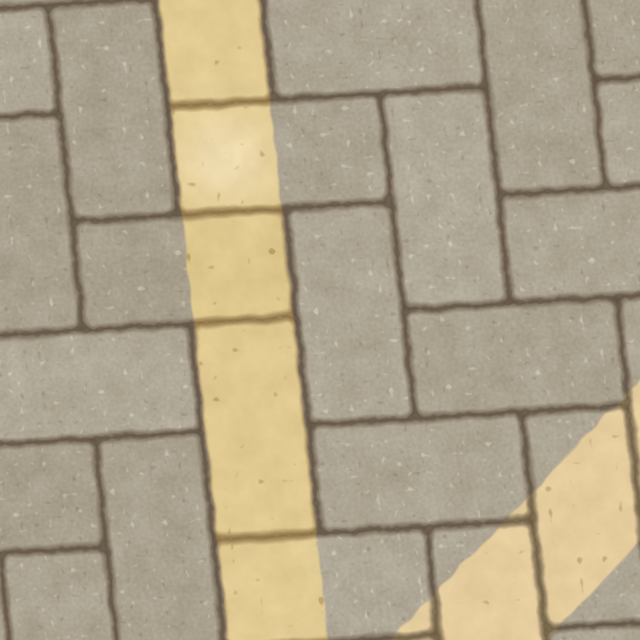
Write a three.js fragment shader that draws this texture.

```glsl
varying vec2 vUv;

const vec3 STONE_LIGHT = vec3(0.70, 0.67, 0.60);
const vec3 STONE_DARK = vec3(0.63, 0.59, 0.52);
const vec3 GROUT = vec3(0.55, 0.50, 0.43);
const vec3 GROUT_CORE = vec3(0.40, 0.35, 0.29);
const vec3 STRIPE_PAINT = vec3(0.87, 0.78, 0.55);
const vec3 DIAGONAL_PAINT = vec3(0.89, 0.79, 0.60);
const vec3 PALE_PAINT = vec3(0.95, 0.88, 0.72);
const vec3 PAINTED_GROUT = vec3(0.70, 0.60, 0.41);
const vec3 PAINTED_CORE = vec3(0.53, 0.43, 0.26);

float hash(vec2 p) {
  return fract(sin(dot(p, vec2(127.1, 311.7))) * 43758.5);
}

vec2 gradient(vec2 cell) {
  float angle = 6.2832 * hash(cell);
  return vec2(cos(angle), sin(angle));
}

float gradientNoise(vec2 p) {
  vec2 i = floor(p);
  vec2 f = p - i;
  vec2 w = f * f * f * (f * (f * 6.0 - 15.0) + 10.0);
  vec2 e = vec2(1.0, 0.0);
  float low = mix(dot(gradient(i), f), dot(gradient(i + e.xy), f - e.xy), w.x);
  float high = mix(dot(gradient(i + e.yx), f - e.yx), dot(gradient(i + e.xx), f - e.xx), w.x);
  return mix(low, high, w.y);
}

float fbm(vec2 p) {
  float sum = 0.0;
  float amplitude = 0.6;
  for (int octave = 0; octave < 4; octave++) {
    sum += amplitude * gradientNoise(p);
    p = p * 2.03 + 17.3;
    amplitude *= 0.55;
  }
  return sum;
}

float cross2(vec2 a, vec2 b) {
  return a.x * b.y - a.y * b.x;
}

// Skewed paving coordinates: one unit is one brick width
vec2 toGrid(vec2 p, vec2 origin, vec2 across, vec2 down) {
  vec2 r = p - origin;
  return vec2(cross2(r, down), cross2(across, r)) / cross2(across, down);
}

float roundedBox(vec2 p, vec2 halfSize, float radius) {
  vec2 d = abs(p) - halfSize + radius;
  return length(max(d, 0.0)) + min(max(d.x, d.y), 0.0) - radius;
}

float band(float x, float lo, float hi, float soft) {
  return smoothstep(lo - soft, lo + soft, x) - smoothstep(hi - soft, hi + soft, x);
}

// Herringbone of 2:1 bricks: xy = brick centre, z = distance to its edge
vec3 herringbone(vec2 q, float halfJoint) {
  vec2 cell = floor(q);
  float phase = floor(mod(cell.x + cell.y + 0.5, 4.0));
  bool lying = phase < 2.0;
  float side = 1.0 - mod(phase, 2.0);
  vec2 centre = cell + (lying ? vec2(side, 0.5) : vec2(0.5, side));
  vec2 halfSize = lying ? vec2(1.0, 0.5) : vec2(0.5, 1.0);
  return vec3(centre, roundedBox(q - centre, halfSize - halfJoint, 0.05));
}

vec3 stoneColor(vec2 q, float tint) {
  float mottle = fbm(q * 3.5 + tint * 31.0);
  float grain = gradientNoise(q * 26.0);
  float fleck = smoothstep(0.32, 0.6, gradientNoise(q * 13.0 + 40.0));
  float pit = smoothstep(0.32, 0.6, gradientNoise(q * 15.0 + 90.0));
  float tone = 0.65 + 0.9 * mottle + 0.55 * (tint - 0.5);
  return mix(STONE_DARK, STONE_LIGHT, tone) + 0.035 * grain + 0.10 * fleck - 0.06 * pit;
}

vec3 paintColor(vec2 q, vec3 base, float tint) {
  float glow = exp(-5.0 * dot(q - vec2(0.5), q - vec2(0.5)));
  float speck = smoothstep(0.42, 0.6, gradientNoise(q * 9.0 + 63.0));
  vec3 color = mix(base, PALE_PAINT, 0.75 * glow + 0.2 * tint);
  return color + 0.05 * fbm(q * 4.0) - speck * vec3(0.12, 0.14, 0.15);
}

void main() {
  vec2 p = vec2(vUv.x, 1.0 - vUv.y);
  vec2 q = toGrid(p, vec2(0.2604, 0.1667), vec2(0.1667, -0.0104), vec2(0.0182, 0.1693));
  vec2 wobble = vec2(gradientNoise(q * 5.0), gradientNoise(q * 5.0 + 50.0));
  vec2 worn = q + 0.025 * wobble;

  vec3 brick = herringbone(worn, 0.05);
  float tint = hash(brick.xy * 2.0 + 11.0);
  float rough = gradientNoise(q * 16.0);
  float brickCover = 1.0 - smoothstep(-0.02, 0.025, brick.z + 0.012 * rough);
  float core = smoothstep(0.012, 0.05, brick.z + 0.03 * rough);

  // Painted lines
  float stripe = band(worn.x, 0.035, 0.97, 0.018);
  float slope = dot(p, vec2(0.72, 0.69)) + 0.006 * wobble.x;
  float diagonal = band(slope, 1.129, 1.304, 0.003) * (1.0 - stripe);
  vec3 paintBase = mix(STRIPE_PAINT, DIAGONAL_PAINT, diagonal);

  // Brick faces and joints
  vec3 face = mix(stoneColor(q, tint), paintColor(q, paintBase, tint), max(stripe, diagonal));
  vec3 joint = mix(GROUT, GROUT_CORE, core) + 0.06 * rough;
  vec3 paintedJoint = mix(PAINTED_GROUT, PAINTED_CORE, core * 0.8) + 0.12 * rough;
  joint = mix(joint, paintedJoint, max(stripe, 0.4 * diagonal));

  gl_FragColor = vec4(clamp(mix(joint, face, brickCover), 0.0, 1.0), 1.0);
}
```
